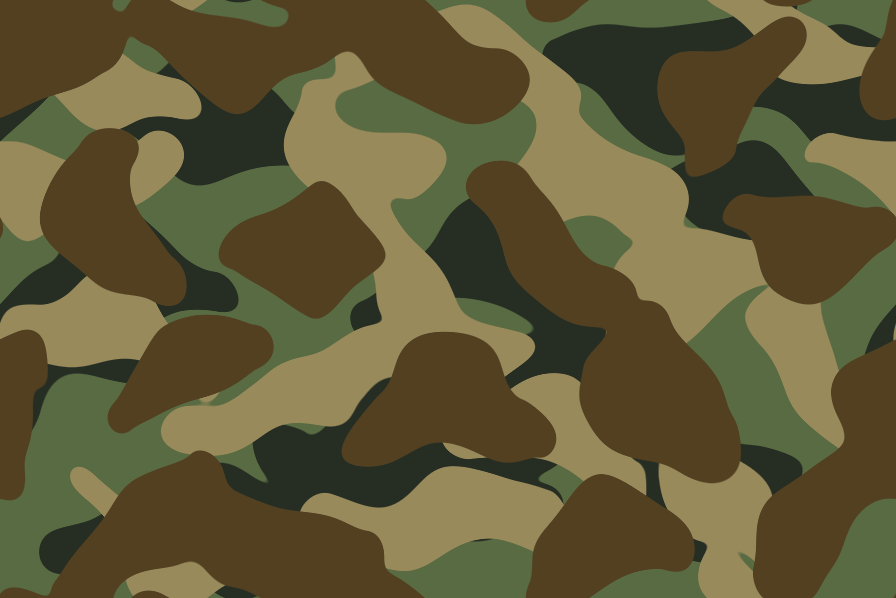
Give the GLSL for this pattern, as a Shadertoy shader.

```glsl
const float TAU = 6.2831853;
const vec2 TILE = vec2(1.5, 1.0);          // tile size in canvas heights

const vec3 GREEN = vec3(0.35, 0.42, 0.26);
const vec3 DARK  = vec3(0.15, 0.18, 0.14);
const vec3 TAN   = vec3(0.60, 0.54, 0.36);
const vec3 BROWN = vec3(0.32, 0.25, 0.13);

// Blobs per tile: columns, rows
const vec2 DARK_CELLS  = vec2(3.0, 4.0);
const vec2 TAN_CELLS   = vec2(3.0, 5.0);
const vec2 BROWN_CELLS = vec2(4.0, 4.0);

// Mean blob shape: arm length, body radius, tip radius
const vec3 DARK_SHAPE  = vec3(0.190, 0.080, 0.050);
const vec3 TAN_SHAPE   = vec3(0.150, 0.060, 0.042);
const vec3 BROWN_SHAPE = vec3(0.110, 0.075, 0.050);

const float JITTER      = 0.5;             // share of a cell
const float MAX_TILT    = 0.6;             // radians from horizontal
const float MAX_BEND    = 1.1;             // radians between the arms
const float ARM_BLEND   = 0.05;
const float BLOB_BLEND  = 0.025;
const float WARP_COARSE = 0.022;
const float WARP_FINE   = 0.009;

vec4 hash4(vec3 p) {
    vec4 q = fract(p.xyzx * vec4(0.1031, 0.1030, 0.0973, 0.1099));
    q += dot(q, q.wzxy + 33.33);
    return fract((q.xxyz + q.yzzw) * q.zywx);
}

float smoothMin(float a, float b, float k) {
    float h = max(k - abs(a - b), 0.0) / k;
    return min(a, b) - 0.25 * k * h * h;
}

// Distance to a capsule from the origin to tip, with easing radius
float taperedArm(vec2 p, vec2 tip, float bodyRadius, float tipRadius) {
    float h = clamp(dot(p, tip) / dot(tip, tip), 0.0, 1.0);
    return length(p - tip * h) - mix(bodyRadius, tipRadius, smoothstep(0.0, 1.0, h));
}

vec2 direction(float angle) {
    return vec2(cos(angle), sin(angle));
}

// Two arms joined at a bend
float blob(vec2 p, vec3 shape, vec4 rndPose, vec4 rndSize) {
    float tilt = MAX_TILT * (2.0 * rndPose.z - 1.0);
    float bend = MAX_BEND * (2.0 * rndPose.w - 1.0);
    float arm  = shape.x * mix(0.75, 1.25, rndSize.x);
    float body = shape.y * mix(0.8, 1.2, rndSize.y);
    vec2 tips  = shape.z * mix(vec2(0.55), vec2(1.45), rndSize.zw);
    float a = taperedArm(p, arm * direction(tilt), body, tips.x);
    float b = taperedArm(p, -arm * direction(tilt + bend), body, tips.y);
    return smoothMin(a, b, ARM_BLEND);
}

// Wrapping layered sines that make the outlines flow
vec2 warp(vec2 uv, float salt) {
    vec2 coarse = vec2(2.0 * uv.x + 3.0 * uv.y, 4.0 * uv.x - uv.y);
    vec2 fine   = vec2(3.0 * uv.x - 5.0 * uv.y, 7.0 * uv.x + 2.0 * uv.y);
    return WARP_COARSE * sin(TAU * coarse + salt * vec2(1.7, 2.9))
         + WARP_FINE * sin(TAU * fine + salt * vec2(4.1, 0.8));
}

// Distance to a wrapping, staggered scatter of blobs
float blobLayer(vec2 uv, vec2 cells, vec3 shape, float salt) {
    vec2 cellSize = TILE / cells;
    vec2 p = uv * TILE + warp(uv, salt);
    vec2 home = floor(p / cellSize);
    float d = 1.0;
    for (int y = -1; y <= 1; y++) {
        for (int x = -1; x <= 1; x++) {
            vec2 cell = home + vec2(x, y);
            vec2 id = mod(cell, cells);
            vec4 rndPose = hash4(vec3(id + 1.0, salt));
            vec4 rndSize = hash4(vec3(id + 17.0, salt + 5.0));
            vec2 center = cell + 0.5 + JITTER * (rndPose.xy - 0.5);
            center.x += 0.5 * mod(id.y, 2.0);
            float b = blob(p - center * cellSize, shape, rndPose, rndSize);
            d = smoothMin(d, b, BLOB_BLEND);
        }
    }
    return d;
}

vec3 paint(vec3 base, vec3 ink, float d) {
    return mix(base, ink, clamp(0.5 - d * iResolution.y, 0.0, 1.0));
}

void mainImage(out vec4 fragColor, in vec2 fragCoord) {
    vec2 uv = fragCoord / iResolution.xy;
    vec3 color = GREEN;
    color = paint(color, DARK, blobLayer(uv, DARK_CELLS, DARK_SHAPE, 11.0));
    color = paint(color, TAN, blobLayer(uv, TAN_CELLS, TAN_SHAPE, 23.0));
    color = paint(color, BROWN, blobLayer(uv, BROWN_CELLS, BROWN_SHAPE, 37.0));
    fragColor = vec4(color, 1.0);
}
```
